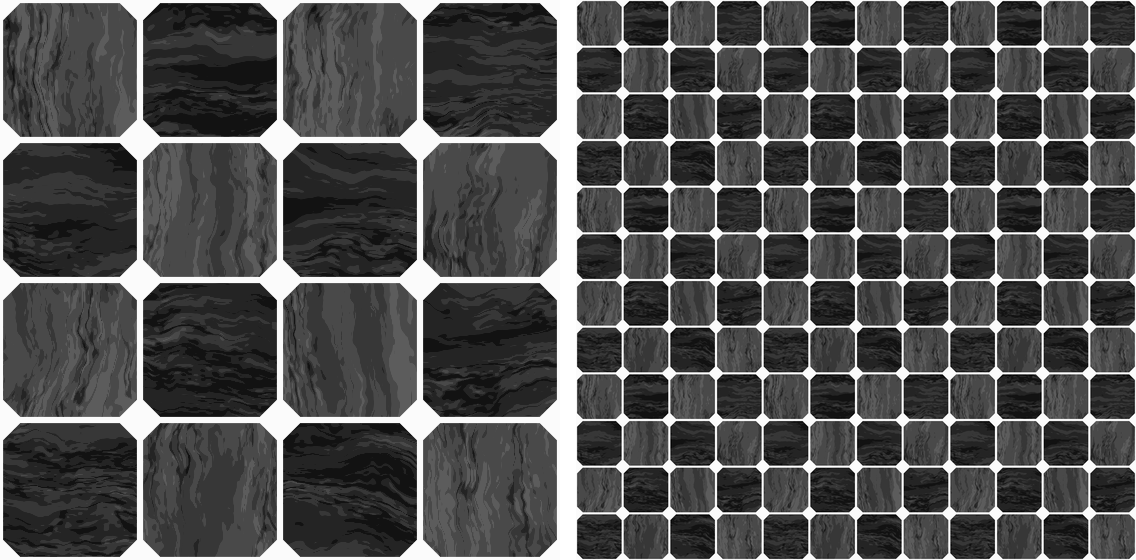
Left: one tile. Right: repeated 3 by 3.
This pattern is drawn by a WebGL 2 fragment shader. Its source:

```glsl
#version 300 es
precision highp float;
// Clipped-corner tiles of veined charcoal stone, grain turned in a checkerboard, on white grout.
uniform vec2 u_resolution;
out vec4 fragColor;

const float TILES = 4.0;
const float GROUT_HALF = 0.0225;   // in cell units
const float CORNER_CUT = 0.167;    // diagonal reach from the cell corner
const vec3 GROUT = vec3(0.985);
const float DARKEST = 0.07;
const float TONE_STEP = 0.0725;
const float LAST_TONE = 4.0;

float hash(vec2 p) {
    uvec2 q = uvec2(ivec2(floor(p)) + 4096);
    uint h = q.x * 1597334673u ^ q.y * 3812015801u;
    h = (h ^ (h >> 15)) * 2246822519u;
    h = (h ^ (h >> 13)) * 3266489917u;
    return float((h ^ (h >> 16)) >> 8) / 16777216.0;
}

float noise(vec2 p) {
    vec2 i = floor(p), f = fract(p);
    f = f * f * (3.0 - 2.0 * f);
    return mix(mix(hash(i), hash(i + vec2(1, 0)), f.x),
               mix(hash(i + vec2(0, 1)), hash(i + vec2(1, 1)), f.x), f.y);
}

// Noise around zero, stretched along the grain
float layer(vec2 p, vec2 scale, float seed) {
    return noise(p * scale + vec2(seed, seed * 1.7)) - 0.5;
}

// Bend the strata: broad swells, then ripples, then a ragged edge
vec2 bendGrain(vec2 p, float amount, float slant, float seed) {
    p.y += slant * p.x;
    p.y += amount * layer(p, vec2(2.2, 2.8), seed);
    p.y += 0.060 * layer(p, vec2(6.0, 5.0), seed + 31.0);
    p.y += 0.022 * layer(p, vec2(19.0, 13.0), seed + 57.0);
    return p;
}

// Stone tone in palette steps; x runs along the grain
float stoneTone(vec2 p, float base, float seed, float variety) {
    float bands = layer(p, vec2(0.7, mix(4.0, 7.0, variety)), seed);
    float streaks = layer(p, vec2(1.8, 15.0), seed + 83.0);
    float fibres = layer(p, vec2(4.5, 36.0), seed + 109.0);
    float grain = layer(p, vec2(22.0, 64.0), seed + 137.0);
    float rough = smoothstep(-0.2, 0.2, layer(p, vec2(0.9, 5.5), seed + 163.0));

    // Thin dark threads follow contours of the strata
    float contour = abs(layer(p, vec2(2.6, 21.0), seed + 191.0));
    float threads = 1.0 - smoothstep(0.02, 0.10, contour + 0.08 * grain);

    float tone = base + 1.9 * bands + 1.5 * streaks;
    tone += mix(0.5, 1.9, rough) * fibres + mix(0.3, 1.5, rough) * grain;
    return tone - mix(0.3, 1.5, rough) * threads;
}

// Round to whole steps with softened boundaries
float posterize(float tone) {
    float soft = clamp(0.35 * fwidth(tone), 0.01, 0.3);
    float stepped = floor(tone) + smoothstep(0.5 - soft, 0.5 + soft, fract(tone));
    return clamp(stepped, 0.0, LAST_TONE);
}

// Signed distance to a square with clipped corners
float clippedSquare(vec2 p) {
    p = abs(p);
    float sides = max(p.x, p.y) - (0.5 - GROUT_HALF);
    float corners = (p.x + p.y - (1.0 - CORNER_CUT)) * 0.7071;
    return max(sides, corners);
}

void main() {
    vec2 grid = gl_FragCoord.xy / u_resolution * TILES;
    vec2 cell = mod(floor(grid), TILES);
    vec2 local = fract(grid);

    // Alternate pale upright grain with dark level grain
    bool pale = mod(cell.x + cell.y, 2.0) > 0.5;
    vec2 along = pale ? local.yx : local;

    // Every tile is its own cut of stone
    float seed = 300.0 * hash(cell + 11.0);
    float variety = hash(cell + 47.0);
    float bend = mix(0.08, 0.24, hash(cell + 71.0));
    float slant = 0.2 * (hash(cell + 93.0) - 0.5);
    float base = (pale ? 3.12 : 1.25) + 0.3 * (variety - 0.5);

    vec2 strata = bendGrain(along, bend, slant, seed);
    float tone = posterize(stoneTone(strata, base, seed, variety));
    vec3 stone = vec3(DARKEST + TONE_STEP * tone);

    // Grout and smooth tile edge
    float pixel = TILES / min(u_resolution.x, u_resolution.y);
    float edge = smoothstep(-0.6 * pixel, 0.6 * pixel, clippedSquare(local - 0.5));
    fragColor = vec4(mix(stone, GROUT, edge), 1.0);
}
```
